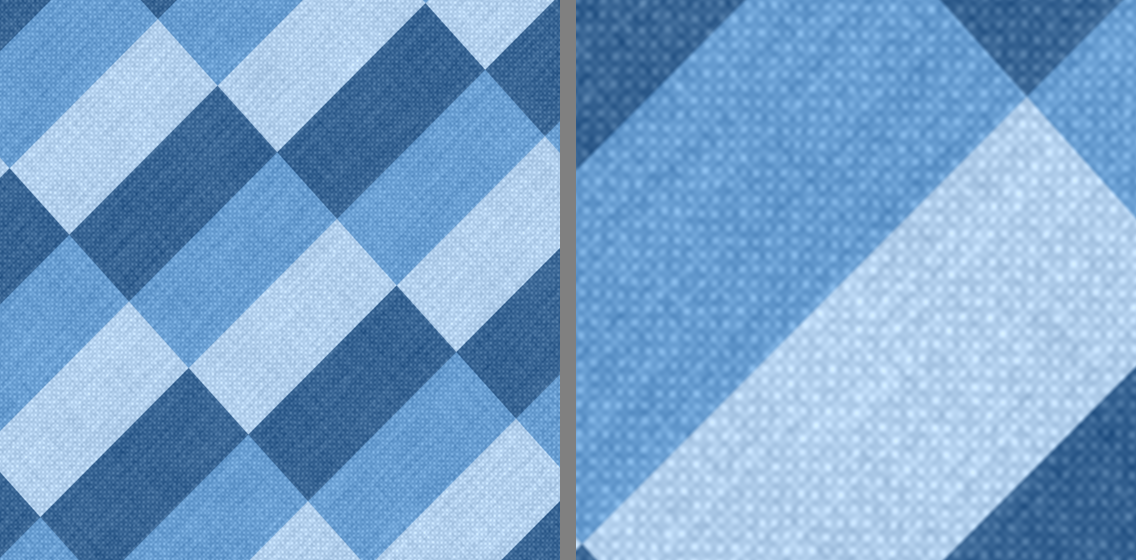
Left, the full canvas; right, a detail of the centre.
Write a Shadertoy shader that draws this pattern.

```glsl
// Woven cloth with slanted oblong patches in dark, middle and light blue.
// A skewed lattice numbers the patches and steps three colours diagonally;
// the weave is built from cosines, with gradient noise for slubs and wear.

#define LATTICE_ORIGIN vec2(0.1237, 0.5807)
#define LONG_EDGE      vec2(0.2648, 0.2663)
#define SHORT_EDGE     vec2(0.1066, -0.1189)
#define DARK_BLUE      vec3(0.220, 0.395, 0.580)
#define MID_BLUE       vec3(0.408, 0.618, 0.822)
#define LIGHT_BLUE     vec3(0.700, 0.815, 0.930)
#define THREADS        175.0
#define EDGE_SOFTNESS  0.0030
#define WEAVE_DEPTH    vec3(0.056, 0.052, 0.045)
#define SLUB_STRENGTH  1.1
#define GRAIN_STRENGTH 1.3

const float TAU = 6.2831853;

vec2 randomGradient(vec2 p) {
    float h = fract(sin(dot(p, vec2(127.1, 311.7))) * 43758.55);
    return vec2(cos(TAU * h), sin(TAU * h));
}

float gradientNoise(vec2 p) {
    vec2 i = floor(p), f = p - i;
    vec2 u = f * f * f * (f * (f * 6.0 - 15.0) + 10.0);
    float a = dot(randomGradient(i), f);
    float b = dot(randomGradient(i + vec2(1, 0)), f - vec2(1, 0));
    float c = dot(randomGradient(i + vec2(0, 1)), f - vec2(0, 1));
    float d = dot(randomGradient(i + vec2(1, 1)), f - vec2(1, 1));
    return mix(mix(a, b, u.x), mix(c, d, u.x), u.y);
}

// Three colours in turn, shifted by one patch in each neighbouring strip
vec3 patchColour(vec2 id) {
    float k = mod(id.y - id.x + 0.5, 3.0);
    return k < 1.0 ? DARK_BLUE : k < 2.0 ? MID_BLUE : LIGHT_BLUE;
}

// Blends the four patches around the nearest lattice corner
vec3 patchwork(vec2 cell, vec2 cellSize, float softness) {
    vec2 corner = round(cell);
    vec2 w = smoothstep(-0.5, 0.5, (cell - corner) * cellSize / softness);
    vec3 before = mix(patchColour(corner - 1.0), patchColour(corner - vec2(0, 1)), w.x);
    vec3 after = mix(patchColour(corner - vec2(1, 0)), patchColour(corner), w.x);
    return mix(before, after, w.y);
}

// Relief of a plain weave: gaps between threads and over-under crossings
float weave(vec2 t) {
    vec2 bend = vec2(gradientNoise(t * 0.23), gradientNoise(t * 0.23 + 57.0));
    t += 0.4 * bend;
    float gaps = -0.5 * (cos(TAU * t.x) + cos(TAU * t.y));
    float crossings = sin(0.5 * TAU * t.x) * sin(0.5 * TAU * t.y);
    return 0.8 * gaps + 0.8 * crossings;
}

// Uneven yarn: streaks along both thread directions
float slubs(vec2 t) {
    float along = gradientNoise(t * vec2(0.045, 0.75));
    float across = gradientNoise(t.yx * vec2(0.06, 0.75) + 83.0);
    return along + 0.7 * across;
}

void mainImage(out vec4 fragColor, in vec2 fragCoord) {
    vec2 uv = fragCoord / iResolution.y;

    // Lattice coordinates, one unit per patch
    vec2 cell = inverse(mat2(LONG_EDGE, SHORT_EDGE)) * (uv - LATTICE_ORIGIN);
    vec2 cellSize = vec2(length(LONG_EDGE), length(SHORT_EDGE));
    vec2 thread = cell * cellSize * THREADS;

    float softness = max(EDGE_SOFTNESS, 1.5 / iResolution.y);
    vec3 colour = patchwork(cell, cellSize, softness);

    // Cloth relief, yarn variation and broad fading
    float relief = weave(thread);
    relief += SLUB_STRENGTH * slubs(thread);
    relief += GRAIN_STRENGTH * gradientNoise(thread * 0.8 + 19.0);
    relief += 0.4 * gradientNoise(uv * 7.0);
    colour += WEAVE_DEPTH * relief;

    fragColor = vec4(clamp(colour, 0.0, 1.0), 1.0);
}
```
